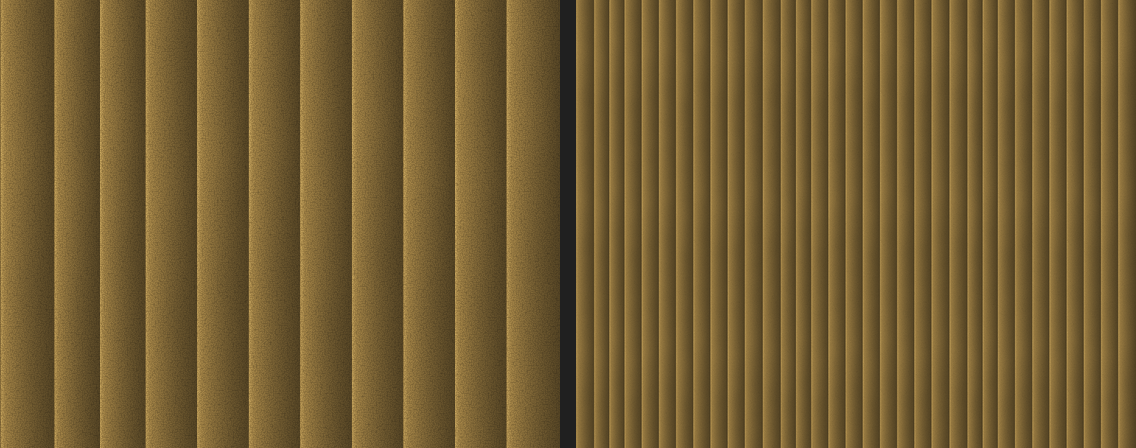
Left, the tile; right, the same tile 3 across and 3 down.
A WebGL 1 fragment shader for this pattern:

```glsl
precision highp float;
// Eleven upright bronze slats, each shaded from a bright left lip to a dark right side, with fine grain.
uniform vec2 u_resolution;

const float TAU = 6.2831853;

vec2 hash2(vec2 p) {
  vec3 q = fract(p.xyx * vec3(0.1031, 0.103, 0.0973));
  q += dot(q, q.yzx + 33.33);
  return fract((q.xx + q.yz) * q.zy);
}

// Distance to the nearest scattered point; cells wrap at the canvas border.
float cellular(vec2 uv, vec2 cells) {
  vec2 p = uv * cells;
  vec2 base = floor(p);
  float nearest = 2.0;
  for (int j = -1; j <= 1; j++) {
    for (int i = -1; i <= 1; i++) {
      vec2 cell = base + vec2(float(i), float(j));
      vec2 point = cell + hash2(mod(cell, cells));
      nearest = min(nearest, distance(p, point));
    }
  }
  return nearest;
}

// Slat widths as fractions of the canvas; they add up to one.
float slatWidth(float id) {
  if (id < 0.5 || id > 9.5) return 0.09635;
  return id < 2.5 ? 0.08138 : 0.0920771;
}

// Slow, vertically periodic change of light along a slat.
float drift(float y, float id) {
  float phase = 1.3 * sin(id * 2.4);
  return 0.6 * sin(TAU * y + 3.4 + 0.4 * phase)
       + 0.25 * sin(TAU * 2.0 * y + phase)
       + 0.15 * sin(TAU * 5.0 * y + 2.0 * phase);
}

// Brightness across a slat, t running from its left lip to its right side.
float slatShade(float t, float light) {
  float falloff = 0.635 * exp(-0.71 * t);
  float lip = (0.085 + 0.025 * light) * exp(-pow(t / 0.06, 2.0));
  return falloff + lip + 0.018 * light * sin(3.1416 * t);
}

void main() {
  vec2 uv = gl_FragCoord.xy / u_resolution;

  // Find the slat under this point.
  float left = 0.0, start = 0.0, width = 1.0, id = 0.0;
  for (int i = 0; i < 11; i++) {
    float w = slatWidth(float(i));
    if (uv.x >= left) {
      start = left;
      width = w;
      id = float(i);
    }
    left += w;
  }

  // Shade it, blending the lip into the dark side of its left neighbour.
  float light = drift(uv.y, id);
  float shade = slatShade((uv.x - start) / width, light);
  float neighbour = slatShade(1.0, drift(uv.y, mod(id + 10.0, 11.0)));
  shade = mix(neighbour, shade, smoothstep(0.0, 1.0 / u_resolution.x, uv.x - start));

  // Fine speckle over a softer mottling.
  float grain = 0.46 - cellular(uv, vec2(360.0, 288.0));
  float mottle = 0.46 - cellular(uv + 0.37, vec2(120.0, 96.0));
  shade *= 1.0 + 0.28 * grain + 0.03 * mottle;

  vec3 bronze = shade * vec3(1.0, 0.805, 0.428);
  bronze += vec3(0.0, 0.12, 0.2) * max(shade - 0.61, 0.0);
  gl_FragColor = vec4(bronze, 1.0);
}
```
